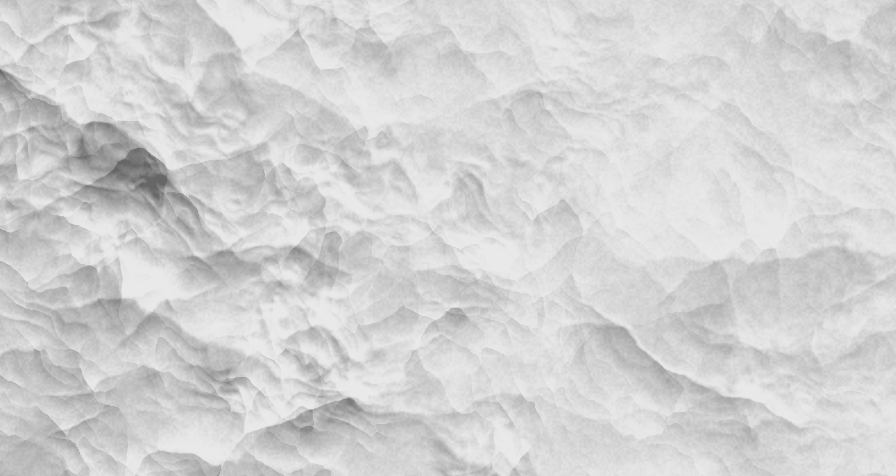
Give the GLSL for this texture, as a Shadertoy shader.

```glsl
vec2 hash2(vec2 p) {
    vec3 q = fract(p.xyx * vec3(0.1031, 0.1030, 0.0973));
    q += dot(q, q.yzx + 33.33);
    return fract((q.xx + q.yz) * q.zy);
}

float noise(vec2 p) {
    vec2 i = floor(p), f = fract(p);
    f = f * f * (3.0 - 2.0 * f);
    vec2 e = vec2(0.0, 1.0);
    return mix(mix(hash2(i).x, hash2(i + e.yx).x, f.x),
               mix(hash2(i + e.xy).x, hash2(i + e.yy).x, f.x), f.y);
}

float fbm(vec2 p) {
    float sum = 0.0, amp = 0.5;
    for (int i = 0; i < 4; i++) {
        sum += amp * noise(p);
        p = mat2(1.6, 1.2, -1.2, 1.6) * p + 7.3;
        amp *= 0.5;
    }
    return sum;
}

// Height of sharp, branching wrinkles
float wrinkles(vec2 p) {
    float sum = 0.0, amp = 0.2;
    p *= 5.0;
    for (int i = 0; i < 4; i++) {
        sum += amp * abs(noise(p) - 0.5);
        p = mat2(1.6, 1.2, -1.2, 1.6) * p + 4.7;
        amp *= 0.5;
    }
    return sum;
}

mat2 rotation(float a) {
    return mat2(cos(a), -sin(a), sin(a), cos(a));
}

// Tilted facets blended at their borders: x = slope shading, y = border ridge
vec2 crumple(vec2 p, float angle, float scale) {
    mat2 turn = rotation(angle);
    vec2 light = turn * vec2(0.35, 0.94);
    vec2 q = turn * p * scale * vec2(0.85, 1.6) + scale * 5.7;
    vec2 cell = floor(q);
    float total = 0.0, squares = 0.0, shade = 0.0;
    for (int j = -2; j <= 2; j++)
    for (int i = -2; i <= 2; i++) {
        vec2 id = cell + vec2(i, j);
        vec2 offset = q - id - hash2(id);
        float weight = exp(-75.0 * (dot(offset, offset) - 0.3));
        vec2 random = hash2(id + 41.0);
        shade += weight * (0.3 * (random.x - 0.5) - (0.2 + 1.3 * random.y) * dot(offset, light));
        total += weight;
        squares += weight * weight;
    }
    total = max(total, 1e-15);
    return vec2(shade / total, 1.0 - squares / (total * total));
}

// Straight fold: thin lit rim above, shadow fading away below
float fold(vec2 p, vec2 centre, float angle, float halfLength, float width) {
    vec2 q = rotation(angle) * (p - centre);
    float taper = 1.0 - smoothstep(0.3, 1.0, abs(q.x) / halfLength);
    float shadow = (1.0 - smoothstep(-0.004, 0.002, q.y)) * exp(min(q.y, 0.0) / (width * (0.3 + taper)));
    float rim = exp(-abs(q.y - 0.006) / 0.005);
    return taper * (0.5 * rim - shadow);
}

void mainImage(out vec4 fragColor, in vec2 fragCoord) {
    vec2 uv = fragCoord / iResolution.y;

    // Bend the sheet so creases wander
    vec2 p = uv + 0.15 * (vec2(fbm(uv * 4.0), fbm(uv * 4.0 + 31.0)) - 0.5);
    p += 0.03 * (vec2(fbm(uv * 15.0), fbm(uv * 15.0 + 53.0)) - 0.5);

    // Broad light, with the denser crumpling at the left
    float across = uv.x + 0.45 * uv.y;
    float tone = mix(0.776, 0.862, smoothstep(0.2, 1.5, across));
    float dense = 1.0 - 0.55 * smoothstep(0.6, 1.8, across);
    tone += 0.09 * (fbm(uv * 3.0 + 11.0) - 0.47);

    // Facets from large to small
    float scale = 2.3, strength = 0.17;
    for (int i = 0; i < 4; i++) {
        float k = float(i);
        float patchy = smoothstep(0.25, 0.7, noise(uv * scale * 0.8 + k * 19.0));
        vec2 facet = crumple(p, 0.9 * k - 0.45, scale);
        float amount = dense * (0.25 + patchy);
        tone += amount * (strength * facet.x + 0.05 * patchy * facet.y);
        scale *= 1.9;
        strength *= 0.8;
    }

    // Wrinkles lit from above
    vec2 stepUp = vec2(0.002, 0.005);
    float slope = (wrinkles(p + stepUp) - wrinkles(p - stepUp)) / 0.0108;
    tone += 0.085 * dense * slope * smoothstep(0.2, 0.7, noise(uv * 5.0 + 77.0));

    // Scattered sharp folds and one long diagonal one
    for (int i = 0; i < 40; i++) {
        vec2 a = hash2(vec2(i, 3.0)), b = hash2(vec2(i, 17.0));
        vec2 centre = vec2(1.9 * pow(a.x, 1.25), a.y);
        float angle = mix(-0.95, 0.65, b.x);
        tone += 0.13 * dense * fold(p, centre, angle, 0.05 + 0.13 * b.y, 0.012 + 0.025 * a.x);
    }
    tone += 0.17 * fold(p, vec2(1.47, 0.22), -0.47, 0.38, 0.06);

    // Fibre mottling and fine grain
    tone += 0.03 * (noise(uv * vec2(70.0, 95.0)) - 0.5);
    tone += 0.05 * (noise(uv * 210.0 + 9.0) - 0.5);

    // Soft ceiling on the lit paper
    tone = 0.915 - log(1.0 + exp(38.0 * (0.915 - tone))) / 38.0;
    fragColor = vec4(vec3(clamp(tone, 0.4, 1.0)), 1.0);
}
```
